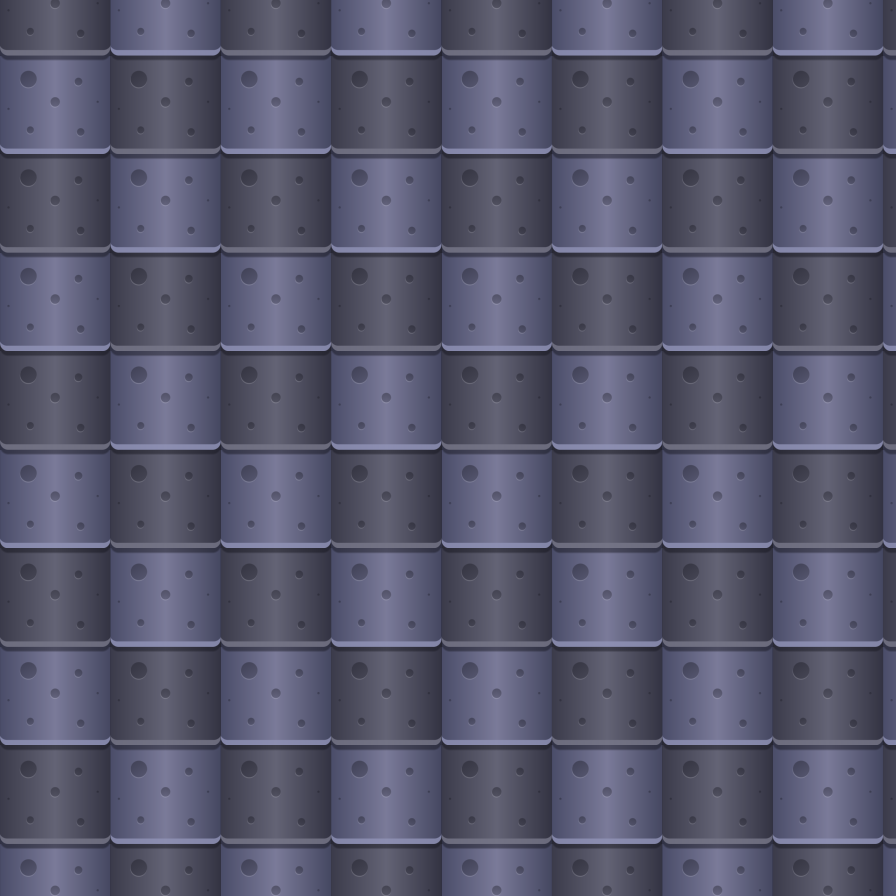
Give the GLSL for this texture, as a WebGL 2 fragment shader.

```glsl
#version 300 es
precision highp float;

uniform vec2 u_resolution;
out vec4 fragColor;

// Layout: tile size and first row edge in canvas units
const vec2 TILE = vec2(0.1232, 0.1100);
const float FIRST_ROW = 0.0620;

// Tile details in units of the tile width
const float TILE_HEIGHT = TILE.y / TILE.x;
const float CORNER = 0.075;
const float LIP = 0.050;
const float SHADOW_DEPTH = 0.040;
const float SHADOW_SOFT = 0.012;
const float SHADOW_ALPHA = 0.45;
const float RIM_SHIFT = 0.009;
const float RIM_ALPHA = 0.16;
const float PIT_ALPHA = 0.30;

// Colours: left edge, middle and right edge of each kind, then its lip
const vec3 LIGHT_LEFT = vec3(0.29, 0.30, 0.41);
const vec3 LIGHT_MID = vec3(0.48, 0.48, 0.60);
const vec3 LIGHT_RIGHT = vec3(0.27, 0.28, 0.38);
const vec3 LIGHT_LIP = vec3(0.57, 0.58, 0.72);
const vec3 DARK_LEFT = vec3(0.23, 0.23, 0.29);
const vec3 DARK_MID = vec3(0.39, 0.39, 0.46);
const vec3 DARK_RIGHT = vec3(0.20, 0.20, 0.26);
const vec3 DARK_LIP = vec3(0.47, 0.47, 0.54);
const vec3 SHADOW = vec3(0.07, 0.07, 0.10);

// Pits: centre from the upper left of the tile, radius
const int PIT_COUNT = 7;
const vec3 PITS[PIT_COUNT] = vec3[PIT_COUNT](
    vec3(0.258, 0.213, 0.075), vec3(0.711, 0.236, 0.035),
    vec3(0.500, 0.420, 0.043), vec3(0.275, 0.674, 0.032),
    vec3(0.731, 0.692, 0.034), vec3(0.077, 0.484, 0.010),
    vec3(0.885, 0.420, 0.010));

float coverage(float dist, float blur) {
    return 1.0 - smoothstep(-blur, blur, dist);
}

// Distance to a slab with rounded lower corners, open at the top
float slab(vec2 p, float bottom, float halfWidth) {
    vec2 q = vec2(abs(p.x - 0.5) - halfWidth, p.y - bottom) + CORNER;
    return length(max(q, 0.0)) + min(max(q.x, q.y), 0.0) - CORNER;
}

// Horizontal shading of a curved tile
vec3 curvedFace(float x, float isLight) {
    vec3 left = mix(DARK_LEFT, LIGHT_LEFT, isLight);
    vec3 mid = mix(DARK_MID, LIGHT_MID, isLight);
    vec3 right = mix(DARK_RIGHT, LIGHT_RIGHT, isLight);
    return x < 0.5 ? mix(left, mid, x * 2.0) : mix(mid, right, x * 2.0 - 1.0);
}

vec3 addPits(vec3 color, vec2 p, float blur) {
    for (int i = 0; i < PIT_COUNT; i++) {
        vec2 offset = p - PITS[i].xy;
        float radius = PITS[i].z;
        float rim = coverage(length(offset - vec2(-0.3, 1.0) * RIM_SHIFT) - radius, blur);
        float pit = coverage(length(offset) - radius, blur);
        float depth = PIT_ALPHA - 0.08 * offset.y / radius;
        float rimAlpha = RIM_ALPHA * smoothstep(0.01, 0.04, radius);
        color = mix(color, vec3(1.0), rim * (1.0 - pit) * rimAlpha);
        color = mix(color, SHADOW, pit * depth);
    }
    return color;
}

void main() {
    vec2 uv = gl_FragCoord.xy / u_resolution;
    vec2 grid = vec2(uv.x, 1.0 - uv.y - FIRST_ROW) / TILE;
    vec2 cell = floor(grid);
    vec2 p = fract(grid) * vec2(1.0, TILE_HEIGHT);
    float blur = 0.75 / (TILE.x * u_resolution.x);
    float isLight = 1.0 - mod(cell.x + cell.y, 2.0);

    // Face with pits and the shadow of the row above
    vec3 face = addPits(curvedFace(p.x, isLight), p, blur);
    float shade = coverage(slab(p, SHADOW_DEPTH, 0.5), SHADOW_SOFT);
    face = mix(face, SHADOW, shade * SHADOW_ALPHA);

    // Bright lip along the lower edge
    vec3 lip = mix(curvedFace(p.x, isLight), mix(DARK_LIP, LIGHT_LIP, isLight), 0.8);
    float onFace = coverage(slab(p, TILE_HEIGHT - LIP, 0.51), blur);
    vec3 tile = mix(lip, face, onFace);

    // Shaded next row seen through the corner notches
    vec3 below = mix(curvedFace(p.x, 1.0 - isLight), SHADOW, SHADOW_ALPHA);
    float onTile = coverage(slab(p, TILE_HEIGHT, 0.5), blur);
    fragColor = vec4(mix(below, tile, onTile), 1.0);
}
```
